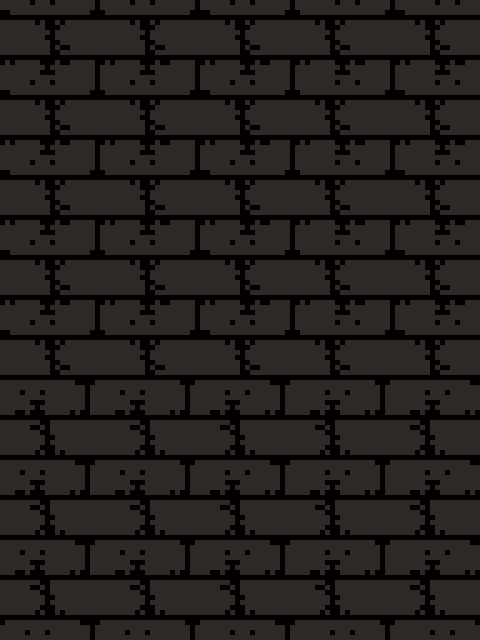
This texture is drawn by a Shadertoy shader. Its source:

```glsl
// Dark brick wall on a coarse grid of square cells, with black mortar, cracks and chips.
// Courses alternate between cracked joints and straight joints with a cracked face;
// the lower courses are the upper ones turned by half a turn.

#define GRID vec2(96.0, 128.0)
#define COURSE_HEIGHT 8.0
#define FIRST_COURSE 4.0
#define TURNED_FROM 9.0
#define LAST_COURSE 15.0
#define CRACK_PITCH 19.0
#define JOINT_PITCH 19.6
#define FACE_PITCH 19.7
#define PIT_PITCH 20.25
#define BRICK_COLOR vec3(0.18, 0.16, 0.15)
#define MORTAR_COLOR vec3(0.008, 0.0, 0.0)

// True when the cell lies in the inclusive block from lo to hi.
bool block(vec2 cell, float x0, float y0, float x1, float y1) {
    return cell.x >= x0 && cell.x <= x1 && cell.y >= y0 && cell.y <= y1;
}

// Ragged vertical crack that parts two bricks.
bool crackedJoint(vec2 c) {
    return block(c, 0.0, 0.0, 0.0, 6.0) || block(c, -1.0, 0.0, 0.0, 1.0)
        || block(c, -3.0, 0.0, -3.0, 0.0) || block(c, 2.0, 0.0, 2.0, 0.0)
        || block(c, 1.0, 1.0, 1.0, 1.0) || block(c, -1.0, 3.0, -1.0, 3.0)
        || block(c, 1.0, 4.0, 1.0, 4.0) || block(c, 2.0, 5.0, 3.0, 5.0)
        || block(c, 1.0, 6.0, 1.0, 6.0);
}

// Straight joint with a wide foot and chips at its top.
bool straightJoint(vec2 c, float extraFoot) {
    return block(c, 0.0, 0.0, 0.0, 6.0) || block(c, -1.0, 6.0, 1.0 + extraFoot, 6.0)
        || block(c, 1.0, 0.0, 1.0, 0.0) || block(c, 3.0, 0.0, 3.0, 0.0);
}

// Short crack hanging from the top edge of a brick, with a chip beside it.
bool faceCrack(vec2 c) {
    return block(c, -1.0, 0.0, 1.0, 0.0) || block(c, 0.0, 1.0, 0.0, 1.0)
        || block(c, -1.0, 2.0, 1.0, 2.0) || block(c, 3.0, 0.0, 4.0, 0.0);
}

// Pair of small pits in the brick face.
bool pits(vec2 c) {
    return c.y == 4.0 && (c.x == 0.0 || c.x == 4.0);
}

// Mortar coverage of one cell, with rows counted from the top.
float mortar(vec2 cell) {
    float y = cell.y - FIRST_COURSE;
    float course = floor(y / COURSE_HEIGHT);
    vec2 c = vec2(cell.x, y - course * COURSE_HEIGHT);
    if (c.y > 6.5) return 1.0;

    // Half turn of the lower courses; the last one slips by a cell.
    if (course >= TURNED_FROM) {
        c = vec2(GRID.x - 1.0 - c.x, 6.0 - c.y);
        if (course >= LAST_COURSE) c.x += 1.0;
    }

    bool cracked = mod(course, 2.0) < 0.5;
    bool dark = false;
    for (int i = -1; i <= 5; i++) {
        float k = float(i);
        if (cracked) {
            float slip = i == 3 ? 1.0 : 0.0;
            dark = dark || crackedJoint(c - vec2(10.0 + CRACK_PITCH * k - slip, 0.0));
        } else {
            float joint = floor(19.5 + JOINT_PITCH * k);
            float crack = floor(9.6 + FACE_PITCH * k);
            float pit = floor(6.3 + PIT_PITCH * k);
            dark = dark || straightJoint(c - vec2(joint, 0.0), mod(k, 2.0))
                || faceCrack(c - vec2(crack, 0.0)) || pits(c - vec2(pit, 0.0));
        }
    }
    return dark ? 1.0 : 0.0;
}

void mainImage(out vec4 fragColor, in vec2 fragCoord) {
    vec2 uv = fragCoord / iResolution.xy;
    vec2 p = vec2(uv.x, 1.0 - uv.y) * GRID - 0.5;

    // Blend the four nearest cells over one pixel to smooth the edges.
    vec2 base = floor(p);
    vec2 w = clamp((p - base - 0.5) * iResolution.xy / GRID + 0.5, 0.0, 1.0);
    float upper = mix(mortar(base), mortar(base + vec2(1.0, 0.0)), w.x);
    float lower = mix(mortar(base + vec2(0.0, 1.0)), mortar(base + 1.0), w.x);

    fragColor = vec4(mix(BRICK_COLOR, MORTAR_COLOR, mix(upper, lower, w.y)), 1.0);
}
```
